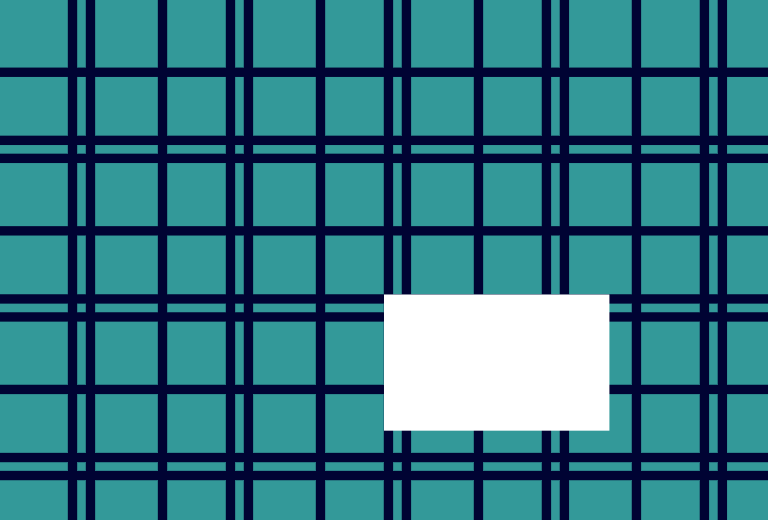
Reproduce this pattern procedurally as a WebGL 1 fragment shader.

```glsl
precision highp float;

uniform vec2 u_resolution;

// Lengths are fractions of the canvas width; y runs downward from the top.
const float HEIGHT = 0.67578;
const float LINE_WIDTH = 0.0122;
const float PAIR_GAP = 0.0234;
const vec2 PITCH = vec2(0.2057, 0.2061);
const vec2 FIRST_PAIR = vec2(0.0944, 0.1824);
const vec2 FIRST_SINGLE = vec2(0.2116, 0.0939);

const vec3 TEAL = vec3(0.20, 0.60, 0.60);
const vec3 NAVY = vec3(0.00, 0.01, 0.20);
const vec3 WHITE = vec3(1.0);

// Antialiased coverage of a band around a centre
float band(float x, float centre, float width, float pixel) {
  return clamp((0.5 * width - abs(x - centre)) / pixel + 0.5, 0.0, 1.0);
}

// Evenly spaced lines, limited to a given count
float lines(float x, float first, float pitch, float count, float pixel) {
  float index = clamp(floor((x - first) / pitch + 0.5), 0.0, count - 1.0);
  return band(x, first + index * pitch, LINE_WIDTH, pixel);
}

float linePairs(float x, float first, float pitch, float count, float pixel) {
  return max(lines(x, first, pitch, count, pixel),
             lines(x, first + PAIR_GAP, pitch, count, pixel));
}

float panel(vec2 p, vec2 corner, vec2 size, vec2 pixel) {
  vec2 centre = corner + 0.5 * size;
  return band(p.x, centre.x, size.x, pixel.x) * band(p.y, centre.y, size.y, pixel.y);
}

void main() {
  vec2 uv = gl_FragCoord.xy / u_resolution;
  vec2 p = vec2(uv.x, (1.0 - uv.y) * HEIGHT);
  vec2 pixel = vec2(1.0, HEIGHT) / u_resolution;

  // Upright lines: five pairs with a single line between neighbours
  float upright = max(linePairs(p.x, FIRST_PAIR.x, PITCH.x, 5.0, pixel.x),
                      lines(p.x, FIRST_SINGLE.x, PITCH.x, 4.0, pixel.x));

  // Level lines: three singles, each followed by a pair
  float level = max(linePairs(p.y, FIRST_PAIR.y, PITCH.y, 3.0, pixel.y),
                    lines(p.y, FIRST_SINGLE.y, PITCH.y, 3.0, pixel.y));

  vec3 color = mix(TEAL, NAVY, max(upright, level));

  // Plain panel covering part of the grid
  float cover = panel(p, vec2(0.5, 0.3827), vec2(0.2935, 0.1770), pixel);
  color = mix(color, WHITE, cover);

  gl_FragColor = vec4(color, 1.0);
}
```
